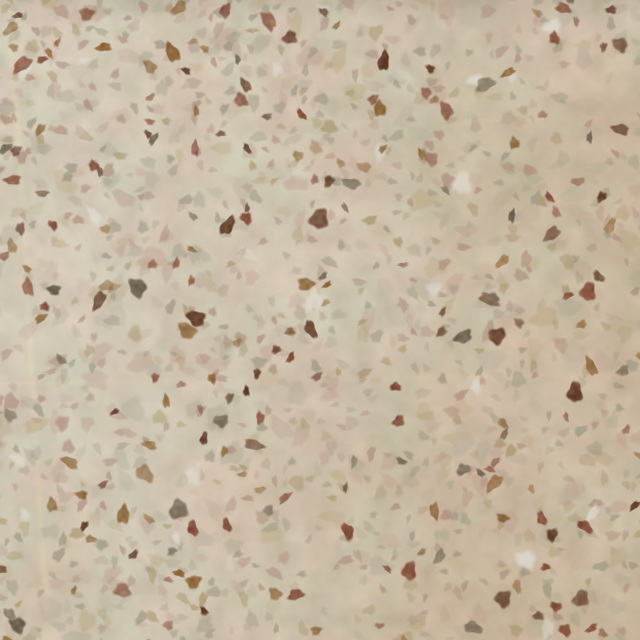
Reproduce this texture procedurally as a Shadertoy shader.

```glsl
// Worn terrazzo floor: a cream to tan ground with cloudy pink and green mottling,
// scattered soft stone chips in several sizes and tones, and faint tile joints.
// Each chip layer is a jittered grid of rotated, wobbly ellipses.

uint mixBits(uint n) {
    n = n * 747796405u + 2891336453u;
    n = ((n >> ((n >> 28u) + 4u)) ^ n) * 277803737u;
    return (n >> 22u) ^ n;
}

// Four random values from a grid cell and a seed
vec4 hash4(vec2 cell, float seed) {
    ivec2 c = ivec2(floor(cell)) + 512;
    uint a = mixBits(uint(c.x) + mixBits(uint(c.y) + mixBits(uint(seed))));
    uint b = mixBits(a + 1u);
    uint d = mixBits(b + 2u);
    uint e = mixBits(d + 3u);
    return vec4(uvec4(a, b, d, e) >> 8u) / 16777216.0;
}

float noise(vec2 p, float seed) {
    vec2 i = floor(p);
    vec2 f = fract(p);
    f = f * f * (3.0 - 2.0 * f);
    float low = mix(hash4(i, seed).x, hash4(i + vec2(1, 0), seed).x, f.x);
    float high = mix(hash4(i + vec2(0, 1), seed).x, hash4(i + vec2(1, 1), seed).x, f.x);
    return mix(low, high, f.y);
}

float fbm(vec2 p, float seed) {
    float sum = 0.0;
    float weight = 0.5;
    for (int octave = 0; octave < 4; octave++) {
        sum += weight * noise(p, seed + float(octave));
        p = p * 2.03 + 7.1;
        weight *= 0.5;
    }
    return sum / 0.9375;
}

// Returns coverage in x and two random values of the covering chip in yz
vec3 chipLayer(vec2 p, float cells, float density, vec2 radii, float soft, float seed) {
    vec3 best = vec3(0.0);
    vec2 home = floor(p * cells);
    for (int y = -1; y <= 1; y++)
    for (int x = -1; x <= 1; x++) {
        vec2 cell = home + vec2(x, y);
        vec4 place = hash4(cell, seed);
        vec4 look = hash4(cell, seed + 50.0);
        float clump = 0.5 + noise(cell / cells * 7.0, seed + 90.0);
        if (place.z > density * clump) continue;

        float turn = 6.2832 * place.w;
        vec2 d = p - (cell + place.xy) / cells;
        d = mat2(cos(turn), -sin(turn), sin(turn), cos(turn)) * d;
        d.y *= mix(1.1, 2.1, look.x);
        float angle = atan(d.y, d.x);
        float wobble = 1.0 + 0.13 * sin(3.0 * angle + 6.28 * look.y)
                           + 0.08 * sin(5.0 * angle + 6.28 * look.z);
        float radius = mix(radii.x, radii.y, look.w * look.w);
        float cover = 1.0 - smoothstep(radius - soft, radius + soft, length(d) * wobble);
        if (cover > best.x) best = vec3(cover, look.yz);
    }
    return best;
}

// Soft line along x = position, leaning with height
float joint(vec2 p, float position, float lean, float width) {
    float d = (p.x - position - lean * p.y) / width;
    return exp(-d * d);
}

vec3 groundColor(vec2 p) {
    const vec3 cream = vec3(0.822, 0.785, 0.712);
    const vec3 tan_ = vec3(0.772, 0.700, 0.597);
    float warmth = 0.42 + 0.7 * (p.x - 0.5) - 0.4 * (p.y - 0.5);
    warmth += 0.7 * (fbm(p * 4.0, 1.0) - 0.5);
    vec3 color = mix(cream, tan_, clamp(warmth, 0.0, 1.0));
    color += vec3(0.05, -0.03, -0.01) * (fbm(p * 16.0, 11.0) - 0.5);
    color += 0.09 * (fbm(p * 30.0, 21.0) - 0.5);
    return color - 0.07 * smoothstep(0.95, 1.02, p.y);
}

vec3 paleTone(float pick) {
    vec3 tone = mix(vec3(0.66, 0.64, 0.56), vec3(0.73, 0.60, 0.54), step(0.4, pick));
    return mix(tone, vec3(0.71, 0.63, 0.46), step(0.75, pick));
}

vec3 darkTone(float pick) {
    vec3 tone = mix(vec3(0.37, 0.23, 0.15), vec3(0.50, 0.29, 0.21), step(0.32, pick));
    tone = mix(tone, vec3(0.54, 0.39, 0.21), step(0.6, pick));
    return mix(tone, vec3(0.41, 0.36, 0.29), step(0.85, pick));
}

void mainImage(out vec4 fragColor, in vec2 fragCoord) {
    vec2 p = fragCoord / iResolution.y;
    vec3 color = groundColor(p);

    // Faint joints between tiles
    float seams = joint(p, 0.075, -0.06, 0.006) + 0.6 * joint(p, 0.435, -0.05, 0.005);
    seams += 0.4 * joint(p.yx, 0.40, 0.015, 0.004) + 0.4 * joint(p.yx, 0.80, 0.015, 0.004);
    color += vec3(0.045, 0.035, 0.01) * seams * noise(p * 9.0, 31.0);

    // Pale chips sunk in the ground, large then small
    vec3 chip = chipLayer(p, 26.0, 0.6, vec2(0.010, 0.022), 0.005, 101.0);
    color = mix(color, paleTone(chip.y), chip.x * mix(0.12, 0.42, chip.z));
    chip = chipLayer(p + 0.37, 42.0, 0.48, vec2(0.006, 0.013), 0.0035, 202.0);
    color = mix(color, paleTone(chip.y) - 0.07, chip.x * mix(0.2, 0.65, chip.z));

    // White flecks
    chip = chipLayer(p, 14.0, 0.13, vec2(0.009, 0.018), 0.006, 303.0);
    color = mix(color, vec3(0.87, 0.86, 0.82), chip.x * mix(0.3, 0.8, chip.z));

    // Brown, rust, ochre and grey chips
    chip = chipLayer(p, 30.0, 0.24, vec2(0.007, 0.016), 0.003, 404.0);
    float grain = 0.12 * (noise(p * 150.0, 41.0) - 0.5);
    color = mix(color, darkTone(chip.y) + grain, chip.x * mix(0.5, 0.98, chip.z));

    fragColor = vec4(color, 1.0);
}
```
